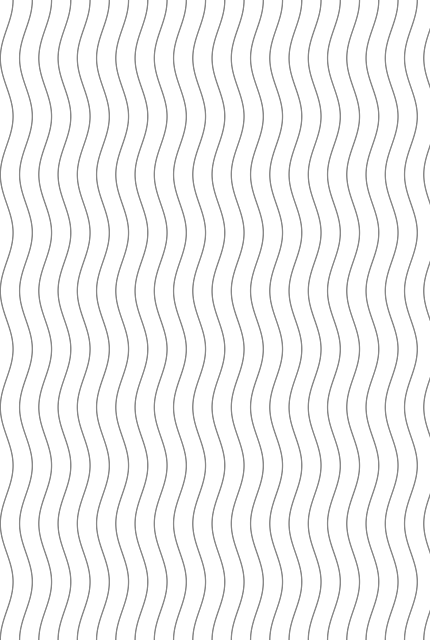
Reproduce this pattern procedurally as a Shadertoy shader.

```glsl
// Thin dark grey wavy lines running down a white ground, evenly spaced.

const float TAU = 6.2831853;

const float COLUMNS = 22.34;      // lines across the canvas width
const float ROWS = 5.5;           // wave periods down the canvas height
const float FIRST_LINE = 0.348;   // centre of first line, in line spacings
const float SWING = 0.0148;       // wave amplitude, in canvas widths
const float LINE_WIDTH = 0.0019;  // stroke width, in canvas widths
const float SOFTNESS = 1.4;       // edge filter width, in pixels
const vec3 PAPER = vec3(1.0);
const vec3 INK = vec3(0.2);

// Share of a box filter covered by a stroke whose centre is dist away
float strokeCoverage(float dist, float width, float filterWidth) {
    vec2 edges = vec2(dist - 0.5 * width, dist + 0.5 * width) / filterWidth;
    edges = clamp(edges, -0.5, 0.5);
    return edges.y - edges.x;
}

void mainImage(out vec4 fragColor, in vec2 fragCoord) {
    vec2 uv = fragCoord / iResolution.xy;
    float aspect = iResolution.y / iResolution.x;

    // Sideways wave, with a right-hand crest at the top edge
    float phase = TAU * ROWS * (1.0 - uv.y);
    float offset = SWING * cos(phase);
    float slope = SWING * TAU * ROWS / aspect * sin(phase);

    // Signed distance to the nearest line, in canvas widths
    float lane = (uv.x - offset) * COLUMNS - FIRST_LINE;
    float across = (fract(lane + 0.5) - 0.5) / COLUMNS;
    float dist = across * inversesqrt(1.0 + slope * slope);

    float ink = strokeCoverage(dist, LINE_WIDTH, SOFTNESS / iResolution.x);
    fragColor = vec4(mix(PAPER, INK, ink), 1.0);
}
```
